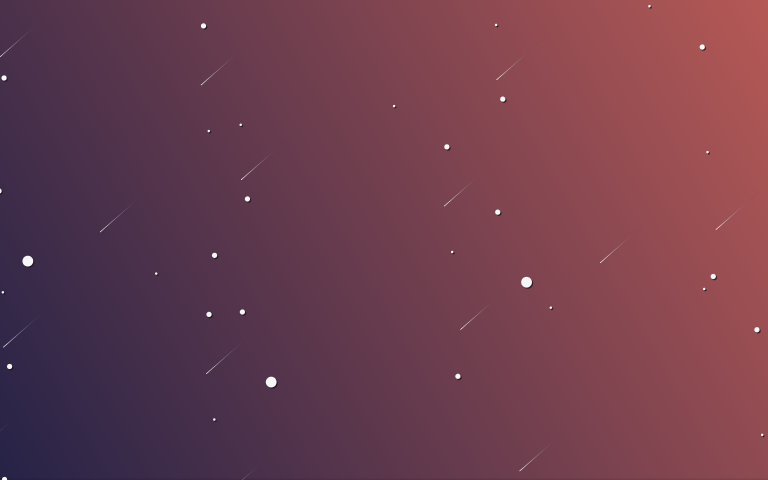
A Shadertoy shader for this background:

```glsl
const vec3 NIGHT = vec3(0.147, 0.136, 0.279);
const vec3 DUSK = vec3(0.711, 0.348, 0.334);
const vec3 STAR = vec3(0.97);
const vec3 SHADE = vec3(0.08, 0.05, 0.09);
const vec3 TAIL = vec3(0.20, 0.13, 0.24);
const vec2 TRAIL = vec2(0.090, 0.079);

// Shifts of the repeated star field, in canvas heights
const int COPIES = 5;
const vec2 SHIFT[COPIES] = vec2[COPIES](
    vec2(0.0), vec2(0.507, -0.252), vec2(1.039, -0.044),
    vec2(0.0115, -0.601), vec2(1.153, -0.633));
const int ALL = 31;

float coverage(float dist, float pixel) {
    return clamp(0.5 - dist / pixel, 0.0, 1.0);
}

bool hasCopy(int mask, int i) {
    return ((mask >> i) & 1) == 1;
}

// Sky: a linear blend at sixty degrees from vertical
vec3 sky(vec2 p, float aspect) {
    vec2 dir = vec2(0.866, 0.5);
    float t = dot(p, dir) / dot(vec2(aspect, 1.0), dir);
    return mix(NIGHT, DUSK, t);
}

// Round star with a small shadow to the lower right
vec3 addStars(vec3 color, vec2 p, vec2 center, float radius, int mask, float pixel) {
    for (int i = 0; i < COPIES; i++) {
        if (!hasCopy(mask, i)) continue;
        vec2 q = p - center - SHIFT[i];
        float shadow = coverage(length(q - vec2(0.0023, -0.0023)) - radius, pixel * 1.3);
        color = mix(color, SHADE, 0.75 * shadow);
        color = mix(color, STAR, coverage(length(q) - radius, pixel));
    }
    return color;
}

// Thin streak, bright at the head and fading to a dark tail
vec3 addMeteors(vec3 color, vec2 p, vec2 head, int mask, float pixel) {
    for (int i = 0; i < COPIES; i++) {
        if (!hasCopy(mask, i)) continue;
        vec2 q = p - head - SHIFT[i];
        float t = clamp(dot(q, TRAIL) / dot(TRAIL, TRAIL), 0.0, 1.0);
        float halfWidth = mix(0.0007, 0.0002, t);
        float line = coverage(length(q - TRAIL * t) - halfWidth, pixel);
        color = mix(color, mix(STAR, TAIL, t), line * mix(1.0, 0.1, t));
    }
    return color;
}

void mainImage(out vec4 fragColor, in vec2 fragCoord) {
    float pixel = 1.0 / iResolution.y;
    vec2 p = fragCoord * pixel;
    vec3 color = sky(p, iResolution.x * pixel);

    // Faint dark rim along the bottom
    color *= 1.0 - 0.1 * smoothstep(0.006, 0.0, p.y);

    // Meteors
    color = addMeteors(color, p, vec2(-0.004, 0.878), 15, pixel);
    color = addMeteors(color, p, vec2(0.419, 0.823), 11, pixel);
    color = addMeteors(color, p, vec2(0.453, 0.566), 14, pixel);
    color = addMeteors(color, p, vec2(-0.070, 0.652), 24, pixel);
    color = addMeteors(color, p, vec2(0.209, 0.517), 1, pixel);
    color = addMeteors(color, p, vec2(0.212, 0.497), 4, pixel);

    // Small, medium and large stars
    float small = 0.0025, medium = 0.0054, large = 0.0112;
    color = addStars(color, p, vec2(0.435, 0.727), small, ALL, pixel);
    color = addStars(color, p, vec2(-0.0055, 0.992), small, ALL, pixel);
    color = addStars(color, p, vec2(0.314, 1.031), small, ALL, pixel);
    color = addStars(color, p, vec2(0.0085, 0.8375), medium, 15, pixel);
    color = addStars(color, p, vec2(-0.002, 0.602), medium, ALL, pixel);
    color = addStars(color, p, vec2(0.424, 0.946), medium, ALL, pixel);
    color = addStars(color, p, vec2(0.447, 0.468), medium, ALL, pixel);
    color = addStars(color, p, vec2(0.058, 0.456), large, ALL, pixel);

    fragColor = vec4(color, 1.0);
}
```
